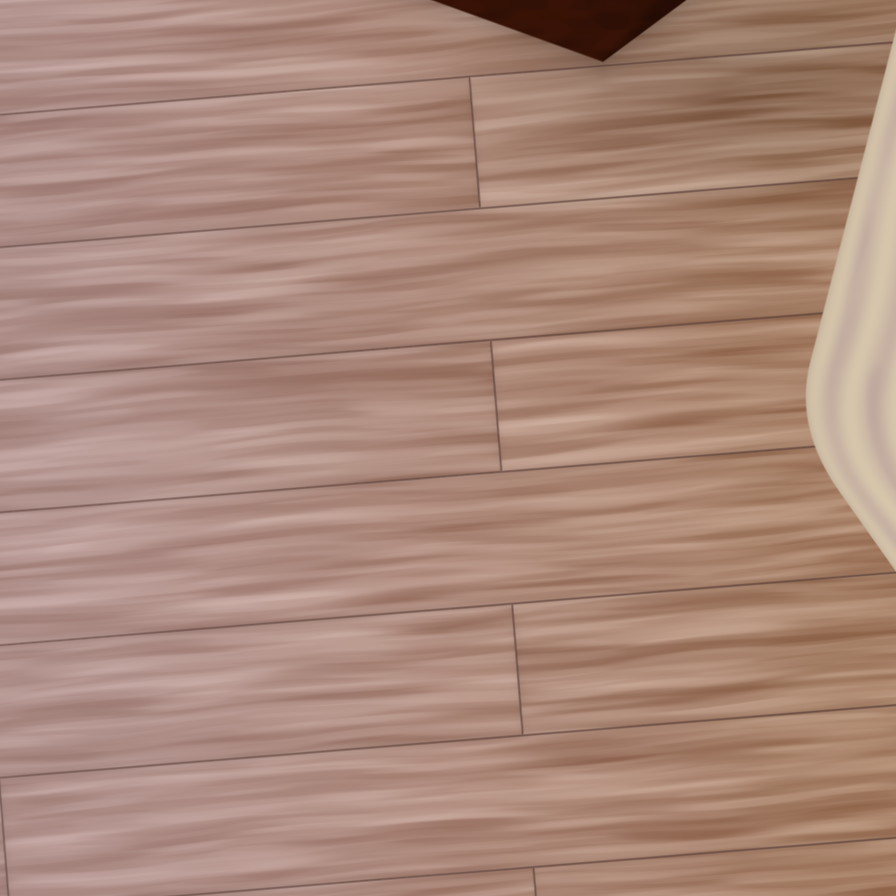
Give the GLSL for this texture, as a Shadertoy shader.

```glsl
// Slightly tilted wooden floor: staggered planks with fine streaked grain and thin soft seams.
// Grain is soft cellular noise stretched along the boards; light shifts from rosy to tan.
// A dark wooden corner and a pale rounded panel overlap the floor at the borders.

const float TILT = 0.081;          // rise of the boards across the canvas
const float BOARD_HEIGHT = 0.148;
const float BOARD_LENGTH = 1.177;
const float FIRST_SEAM = -0.016;
const float SEAM_HALF_WIDTH = 0.0011;

const vec3 ROSY = vec3(0.685, 0.56, 0.54);
const vec3 BEIGE = vec3(0.675, 0.535, 0.475);
const vec3 TAN = vec3(0.645, 0.495, 0.395);
const vec3 SEAM = vec3(0.37, 0.26, 0.23);
const vec3 DARK_WOOD = vec3(0.20, 0.065, 0.02);
const vec3 CREAM = vec3(0.84, 0.77, 0.67);
const vec3 LAVENDER = vec3(0.75, 0.66, 0.62);

float hash(vec2 p) {
    vec3 q = fract(vec3(p.xyx) * 0.1031);
    q += dot(q, q.yzx + 33.33);
    return fract((q.x + q.y) * q.z);
}

// Soft cellular noise: random cell tones blended by distance, centred on zero
float cellTone(vec2 p) {
    vec2 cell = floor(p), f = p - cell;
    float sum = 0.0, total = 0.0;
    for (int j = -1; j <= 1; j++)
    for (int i = -1; i <= 1; i++) {
        vec2 offset = vec2(i, j), id = cell + offset;
        vec2 site = offset + 0.15 + 0.7 * vec2(hash(id + 17.3), hash(id + 51.7));
        vec2 d = site - f;
        float weight = exp(-6.0 * dot(d, d));
        sum += weight * hash(id);
        total += weight;
    }
    return sum / total - 0.5;
}

// Long streaks at four scales, gently bent by layered sines
float grain(vec2 p, float seed) {
    p.y += 0.0024 * sin(p.x * 10.0 + p.y * 20.0 + seed * 6.3)
         + 0.0009 * sin(p.x * 27.0 - p.y * 45.0 + seed * 19.0);
    p += seed * vec2(13.0, 7.0) + 20.0;
    return 0.14 * cellTone(p * vec2(2.5, 30.0))
         + 0.32 * cellTone(p * vec2(4.0, 72.0))
         + 0.27 * cellTone(p * vec2(7.0, 130.0))
         + 0.13 * cellTone(p * vec2(12.0, 230.0));
}

float smoothMax(float a, float b, float k) {
    float h = max(k - abs(a - b), 0.0) / k;
    return max(a, b) + 0.25 * k * h * h;
}

float coverage(float dist, float blur) {
    return 1.0 - smoothstep(-blur, blur, dist);
}

vec3 floorLight(vec2 uv) {
    float warmth = uv.x + 0.12 * (uv.y - 0.5);
    vec3 tone = mix(ROSY, BEIGE, smoothstep(0.0, 0.62, warmth));
    tone = mix(tone, TAN, smoothstep(0.45, 1.0, warmth));
    vec2 shade = (uv - vec2(0.84, 0.92)) / vec2(0.24, 0.13);
    return tone * (1.0 - 0.15 * exp(-dot(shade, shade)));
}

vec3 planks(vec2 uv, float px) {
    // Board coordinates: x along the boards, y across them
    vec2 p = vec2(uv.x + TILT * uv.y, uv.y - TILT * uv.x);
    float v = (p.y - FIRST_SEAM) / BOARD_HEIGHT;
    float row = floor(v);
    float along = (p.x - mix(0.0095, 0.598, mod(row, 2.0))) / BOARD_LENGTH;
    float seed = hash(vec2(floor(along), row) + 40.0);

    vec3 color = floorLight(uv) * (1.0 + 0.03 * (seed - 0.5));
    float contrast = mix(0.85, 1.1, uv.x);
    color += grain(p, seed) * contrast * vec3(0.36, 0.42, 0.44);

    float rowSeam = (0.5 - abs(fract(v) - 0.5)) * BOARD_HEIGHT;
    float endSeam = (0.5 - abs(fract(along) - 0.5)) * BOARD_LENGTH;
    float gap = min(rowSeam, endSeam);
    color *= 1.0 - 0.06 * exp(-gap / 0.004);
    float strength = 0.55 + 0.2 * uv.x;
    return mix(color, SEAM, strength * coverage(gap - SEAM_HALF_WIDTH, px));
}

// Pointed lower corner of a dark wooden block
vec3 addDarkCorner(vec3 color, vec2 uv, float px) {
    float x = uv.x - 0.673;
    float dist = (max(-0.361 * x, 0.742 * x) + 0.931 - uv.y) * 0.9;
    color *= 1.0 - 0.16 * exp(-max(dist, 0.0) / 0.015);
    float facet = smoothstep(-0.012, 0.012, x - 0.9 * (uv.y - 0.931));
    vec3 wood = DARK_WOOD * (1.0 - 0.3 * facet + 0.25 * cellTone(uv * vec2(30.0, 90.0)));
    return mix(color, wood, coverage(dist, px * 1.3));
}

// Pale panel with a rounded bend and uneven bands that follow its outline
vec3 addPalePanel(vec3 color, vec2 uv, float px) {
    float upperEdge = 0.911 + 0.258 * (uv.y - 0.622);
    float lowerEdge = 0.920 - 0.708 * (uv.y - 0.475);
    float depth = uv.x - smoothMax(upperEdge, lowerEdge, 0.07);
    float band = 0.5 - 0.5 * cos(depth * 125.0 + 0.8 * sin(uv.y * 17.0));
    band *= 0.8 + 0.5 * cellTone(vec2(depth * 60.0, uv.y * 12.0) + 9.0);
    vec3 panel = mix(CREAM, LAVENDER, band * smoothstep(0.004, 0.03, depth));
    panel *= 1.0 - 0.09 * exp(-max(depth, 0.0) / 0.005);
    return mix(color, panel, coverage(-depth, px * 1.3));
}

void mainImage(out vec4 fragColor, in vec2 fragCoord) {
    vec2 uv = fragCoord / iResolution.xy;
    float px = 1.0 / iResolution.y;
    vec3 color = planks(uv, px);
    color = addDarkCorner(color, uv, px);
    color = addPalePanel(color, uv, px);
    fragColor = vec4(clamp(color, 0.0, 1.0), 1.0);
}
```
